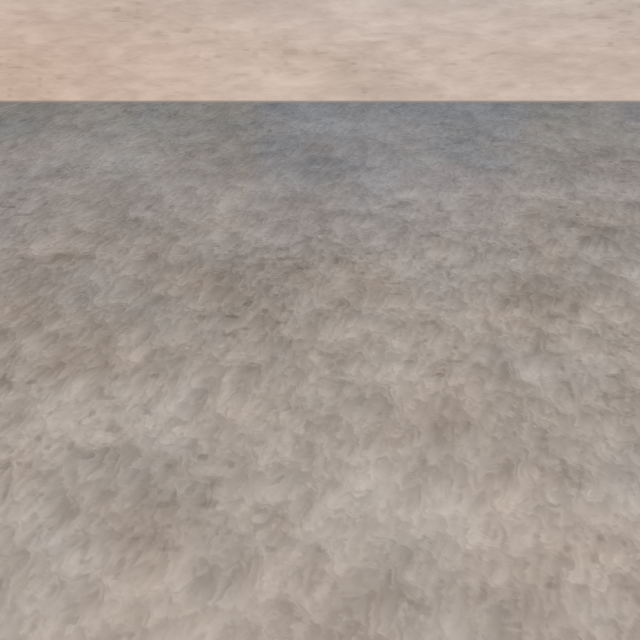
Reproduce this texture procedurally as a three.js fragment shader.

```glsl
varying vec2 vUv;

const float EDGE_Y = 0.841;
const float EDGE_SOFTNESS = 0.0025;
const float HORIZON_Y = 1.4;
const float STAIN_CONTRAST = 0.15;
const float GRAIN_CONTRAST = 0.15;
const float FIBRE_CONTRAST = 0.075;
const float SPECK_DEPTH = 0.06;

const vec3 FLOOR_FAR = vec3(0.535, 0.525, 0.515);
const vec3 FLOOR_BACK = vec3(0.592, 0.563, 0.542);
const vec3 FLOOR_MID = vec3(0.622, 0.583, 0.550);
const vec3 FLOOR_NEAR = vec3(0.690, 0.640, 0.600);
const vec3 COOL_TINT = vec3(-0.018, -0.006, 0.014);
const vec3 WALL_LEFT = vec3(0.795, 0.702, 0.640);
const vec3 WALL_RIGHT = vec3(0.775, 0.704, 0.657);
const vec3 SEAM_COLOR = vec3(0.56, 0.50, 0.46);

float hash(vec2 p) {
  vec3 q = fract(vec3(p.xyx) * 0.1031);
  q += dot(q, q.yzx + 33.33);
  return fract((q.x + q.y) * q.z);
}

float noise(vec2 p) {
  vec2 cell = floor(p);
  vec2 f = fract(p);
  f = f * f * (3.0 - 2.0 * f);
  float low = mix(hash(cell), hash(cell + vec2(1.0, 0.0)), f.x);
  float high = mix(hash(cell + vec2(0.0, 1.0)), hash(cell + 1.0), f.x);
  return mix(low, high, f.y);
}

// Layered noise centred on zero
float fbm(vec2 p) {
  float sum = 0.0;
  float amplitude = 0.5;
  for (int i = 0; i < 4; i++) {
    sum += amplitude * (noise(p) - 0.5);
    p = mat2(0.96, 0.28, -0.28, 0.96) * p * 2.07 + 17.3;
    amplitude *= 0.6;
  }
  return sum;
}

// Sparse dark pits, gathered into loose clusters
float specks(vec2 p) {
  float cluster = smoothstep(0.35, 0.75, noise(p * 0.16 + 5.0));
  return smoothstep(0.70, 0.95, noise(p)) * cluster;
}

vec3 floorColor(vec2 uv) {
  // Ground plane coordinates: wide flat grain far off, round grain nearby
  vec2 ground = vec2(uv.x - 0.5, HORIZON_Y) / (HORIZON_Y - uv.y) + 3.0;

  vec3 color = mix(FLOOR_NEAR, FLOOR_MID, smoothstep(-0.08, 0.48, uv.y));
  color = mix(color, FLOOR_BACK, smoothstep(0.48, 0.72, uv.y));
  color = mix(color, FLOOR_FAR, smoothstep(0.68, EDGE_Y, uv.y));

  float stain = fbm(ground * vec2(5.0, 6.0));
  float grain = fbm(ground * 30.0 + 1.8 * stain);
  float fibre = noise(ground * vec2(150.0, 85.0) + 6.0 * grain) - 0.5;
  float relief = STAIN_CONTRAST * stain + GRAIN_CONTRAST * grain
    + FIBRE_CONTRAST * fibre;
  relief -= SPECK_DEPTH * specks(ground * 62.0);
  color += relief * mix(1.0, 0.7, smoothstep(0.55, EDGE_Y, uv.y));

  // Cool patches toward the back, faint warmth elsewhere
  float cool = smoothstep(0.42, 0.62, noise(ground * vec2(3.0, 2.0) + 8.0));
  color += COOL_TINT * cool * smoothstep(0.55, 0.76, uv.y);
  color += vec3(0.03, 0.0, -0.02) * fbm(ground * 9.0 + 21.0);

  // Contact shade under the seam
  return color - 0.025 * exp(-(EDGE_Y - uv.y) * 45.0);
}

vec3 wallColor(vec2 uv) {
  vec3 color = mix(WALL_LEFT, WALL_RIGHT, smoothstep(0.0, 0.65, uv.x));
  float cloud = fbm(uv * vec2(7.0, 22.0) + 31.0);
  float grain = fbm(uv * vec2(34.0, 105.0) + 2.0 * cloud);
  color += 0.10 * cloud + 0.10 * grain;
  color -= 0.04 * specks(uv * vec2(65.0, 180.0));
  color += vec3(-0.012, 0.0, 0.010) * smoothstep(0.90, 1.0, uv.y);
  return color;
}

void main() {
  float height = vUv.y - EDGE_Y;
  float wall = smoothstep(-EDGE_SOFTNESS, EDGE_SOFTNESS, height);
  vec3 color = mix(floorColor(vec2(vUv.x, min(vUv.y, EDGE_Y))), wallColor(vUv), wall);

  // Thin worn seam between the two surfaces
  float seam = 1.0 - smoothstep(0.0, 0.0035, abs(height));
  color = mix(color, SEAM_COLOR, 0.55 * seam);

  gl_FragColor = vec4(color, 1.0);
}
```
